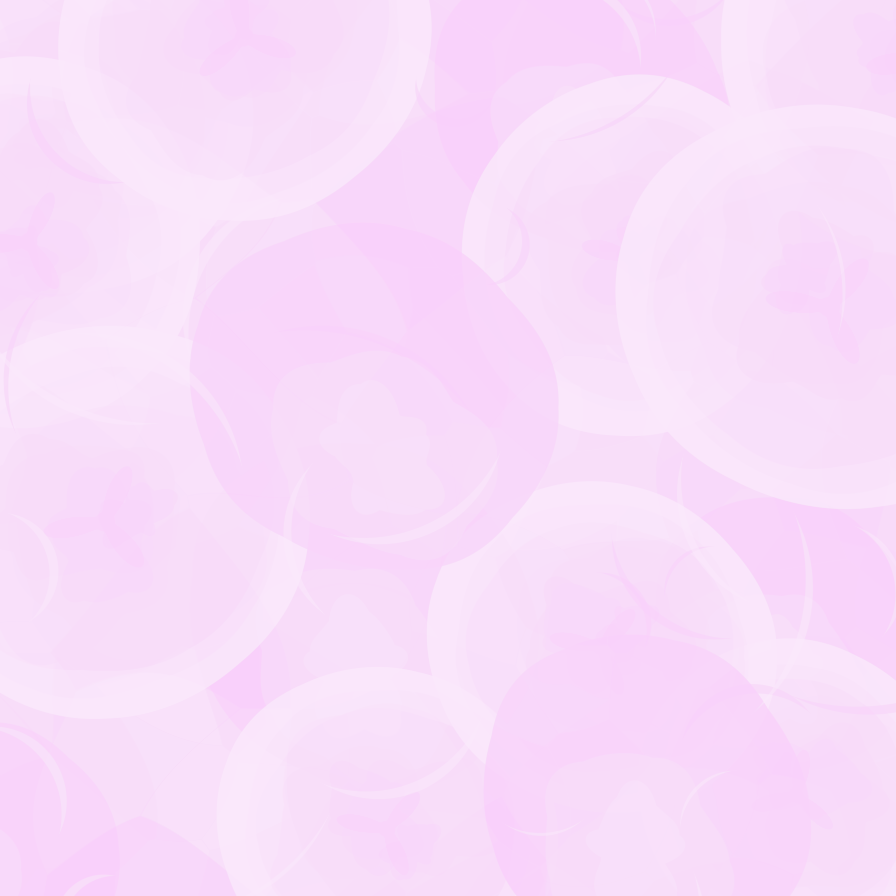
A WebGL 2 fragment shader for this background:

```glsl
#version 300 es
precision highp float;
// Soft pink background of overlapping translucent blooms: pale-rimmed discs
// with ragged darker hearts, deeper discs, thin crescents and faint facets.
// Every layer blends one tone value (0 deep, 1 pale), coloured at the end.

uniform vec2 u_resolution;
out vec4 fragColor;

const vec3 DEEP_PINK = vec3(0.977, 0.814, 0.984);
const vec3 MID_PINK  = vec3(0.972, 0.866, 0.977);
const vec3 PALE_PINK = vec3(0.982, 0.916, 0.986);

const int   BLOOM_COUNT    = 16;     // laid on a jittered 4 x 4 grid
const float BLOOM_SPACING  = 0.29;
const float BLOOM_JITTER   = 0.7;
const float MIN_RADIUS     = 0.165;
const float MAX_RADIUS     = 0.23;
const float RIM_WIDTH      = 0.036;
const float BODY_OPACITY   = 0.66;
const float RIM_OPACITY    = 0.38;
const float HEART_OPACITY  = 0.3;
const int   CRESCENT_COUNT = 34;
const float FACET_SCALE    = 5.0;
const float FACET_CONTRAST = 0.2;
const float BASE_TONE      = 0.42;
const float TAU            = 6.2831853;

float pixelSize;

float hash(vec2 p) {
    vec3 q = fract(vec3(p.xyx) * 0.1031);
    q += dot(q, q.yzx + 33.33);
    return fract((q.x + q.y) * q.z);
}

vec2 hash2(vec2 p) {
    return vec2(hash(p + 17.3), hash(p + 61.7));
}

// Coverage of a shape from its signed distance
float cover(float d) {
    return 1.0 - smoothstep(-0.7 * pixelSize, 0.7 * pixelSize, d);
}

vec2 rotate(vec2 p, float a) {
    float c = cos(a), s = sin(a);
    return vec2(c * p.x - s * p.y, s * p.x + c * p.y);
}

// Flat cellular facets with curved borders, centred on zero
float facets(vec2 p, float scale) {
    p = (p + 0.035 * sin(p.yx * 15.0 + vec2(0.4, 2.1))) * scale;
    vec2 cell = floor(p);
    float nearest = 9.0, second = 9.0, value = 0.0;
    for (int y = -1; y <= 1; y++)
    for (int x = -1; x <= 1; x++) {
        vec2 id = cell + vec2(x, y);
        float d = length(id + hash2(id) - p);
        if (d < nearest) {
            second = nearest;
            nearest = d;
            value = hash(id + 5.9) - 0.5;
        } else {
            second = min(second, d);
        }
    }
    return value * smoothstep(0.0, 1.5 * pixelSize * scale, second - nearest);
}

// Ragged blob whose outline is a sum of angular sines
float blob(vec2 p, float radius, float rough, float phase) {
    float a = atan(p.y, p.x);
    float wave = sin(2.0 * a + phase) + 0.6 * sin(5.0 * a - 2.3 * phase)
               + 0.5 * abs(sin(4.5 * a + 4.1 * phase));
    return length(p) - radius * (1.0 + rough * wave);
}

float drawBloom(float tone, vec2 p, float index, float facet) {
    vec2 seed = vec2(index, 3.7);
    float order = mod(index * 7.0, 16.0);
    vec2 cell = vec2(mod(order, 4.0), floor(order / 4.0));
    vec2 centre = 0.5 + (cell - 1.5 + BLOOM_JITTER * (hash2(seed) - 0.5)) * BLOOM_SPACING;
    float radius = mix(MIN_RADIUS, MAX_RADIUS, hash(seed + 9.1));
    float phase = TAU * hash(seed + 4.4);

    // Slightly oval, with a gentle wobble
    vec2 q = rotate(p - centre, phase) * vec2(1.0, 0.93);
    float body = blob(q, radius, 0.01, phase);

    // Deep discs: the lowest four and the topmost two
    if (mod(index, 14.0) < 4.0) {
        radius *= 0.85;
        tone = mix(tone, 0.06 + facet, 0.75 * cover(blob(q, radius, 0.025, phase)));
        vec2 inner = q + 0.35 * radius * vec2(0.8, 0.5);
        tone = mix(tone, 0.8, 0.35 * cover(blob(inner, 0.58 * radius, 0.09, phase)));
        return mix(tone, 0.9, 0.35 * cover(blob(inner, 0.3 * radius, 0.25, phase + 1.0)));
    }

    // Translucent body with a pale rim built from two uneven bands
    tone = mix(tone, 0.74 + facet, BODY_OPACITY * cover(body));
    for (int i = 0; i < 2; i++) {
        float k = float(i);
        float inner = blob(q, radius - RIM_WIDTH * (0.75 + 0.5 * k), 0.025, phase + 2.0 + 2.0 * k);
        tone = mix(tone, 1.0, RIM_OPACITY * cover(max(body, -inner)));
    }
    // Ragged layers that deepen toward the heart
    for (int i = 0; i < 5; i++) {
        float k = float(i);
        vec2 shift = (hash2(seed + k * 3.1) - 0.5) * 0.4 * radius;
        float layer = blob(q - shift, radius * (0.62 - 0.12 * k), 0.07 + 0.06 * k, phase + 2.4 * k);
        tone = mix(tone, 0.5 - 0.12 * k, HEART_OPACITY * cover(layer));
    }
    // Small pointed star at the heart
    float a = atan(q.y, q.x);
    float star = length(q) - radius * (0.05 + 0.25 * pow(abs(sin(1.5 * a + phase)), 7.0));
    return mix(tone, 0.0, 0.45 * cover(star));
}

// Tapered sliver: a disc with a larger, shifted disc cut away
float drawCrescent(float tone, vec2 p, float index) {
    vec2 seed = vec2(index, 47.2);
    vec2 q = rotate(p - hash2(seed) * 1.1 + 0.05, TAU * hash(seed + 2.6));
    float radius = mix(0.04, 0.19, hash(seed + 8.3));
    float thickness = mix(0.003, 0.012, hash(seed + 5.2));
    float cut = length(q + vec2(0.3 * radius, 0.0)) - (1.3 * radius - thickness);
    float target = step(0.4, hash(seed + 13.8));
    return mix(tone, target, 0.5 * cover(max(length(q) - radius, -cut)));
}

void main() {
    vec2 p = gl_FragCoord.xy / u_resolution.y;
    pixelSize = 1.0 / u_resolution.y;

    float facet = FACET_CONTRAST * (facets(p, FACET_SCALE) + 0.6 * facets(p + 7.3, 2.0 * FACET_SCALE));
    float tone = BASE_TONE + 2.0 * facet;
    for (int i = 0; i < BLOOM_COUNT; i++) tone = drawBloom(tone, p, float(i), facet);
    for (int i = 0; i < CRESCENT_COUNT; i++) tone = drawCrescent(tone, p, float(i));

    tone = clamp(tone, 0.0, 1.0);
    vec3 colour = mix(DEEP_PINK, MID_PINK, min(2.0 * tone, 1.0));
    colour = mix(colour, PALE_PINK, max(2.0 * tone - 1.0, 0.0));
    fragColor = vec4(colour, 1.0);
}
```
